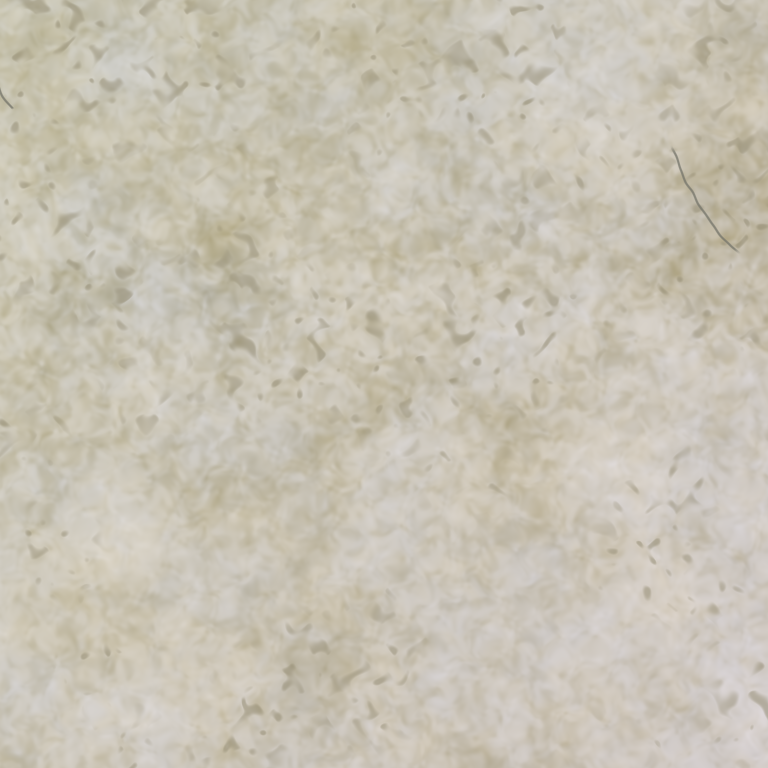
Give the GLSL for this texture, as a WebGL 2 fragment shader.

```glsl
#version 300 es
precision highp float;

uniform vec2 u_resolution;
out vec4 fragColor;

float hash(vec2 p) {
    vec3 q = fract(vec3(p.xyx) * 0.1031);
    q += dot(q, q.yzx + 33.33);
    return fract((q.x + q.y) * q.z);
}

// Value noise centred on zero
float noise(vec2 p) {
    vec2 cell = floor(p), f = fract(p);
    f = f * f * (3.0 - 2.0 * f);
    float low = mix(hash(cell), hash(cell + vec2(1, 0)), f.x);
    float high = mix(hash(cell + vec2(0, 1)), hash(cell + vec2(1, 1)), f.x);
    return mix(low, high, f.y) - 0.5;
}

// Noise on a turned and shifted grid, so layers do not line up
float layer(vec2 p, float scale, float turn) {
    float c = cos(turn), s = sin(turn);
    return noise(mat2(c, s, -s, c) * p * scale + 50.0 + turn * 37.0);
}

// Coverage of a thin bowed hair around a centre
float hair(vec2 p, vec2 centre, float halfLength, float pixel) {
    vec2 along = normalize(vec2(0.53, -0.85));
    vec2 q = vec2(dot(p - centre, along), dot(p - centre, vec2(along.y, -along.x)));
    float x = q.x / halfLength;
    float bow = 0.13 * halfLength * (1.0 - x * x) + 0.003 * noise(vec2(q.x * 60.0, 9.0));
    float line = 1.0 - smoothstep(0.0004, 0.0012 + pixel, abs(q.y - bow));
    return line * (1.0 - smoothstep(0.85, 1.0, abs(x)));
}

void main() {
    vec2 uv = gl_FragCoord.xy / u_resolution.y;
    float pixel = 1.0 / u_resolution.y;

    // Slight warp makes the grain irregular
    vec2 p = uv + 0.012 * vec2(layer(uv, 45.0, 0.3), layer(uv, 45.0, 1.9));

    // Cloudy stains
    float clouds = 0.35 * layer(p, 3.5, 0.7) + 0.50 * layer(p, 8.0, 1.1)
                 + 0.48 * layer(p, 17.0, 2.3);
    float band = exp(-pow((uv.y - 0.62) / 0.22, 2.0));
    float corner = exp(-dot(uv - vec2(1.0, 0.97), uv - vec2(1.0, 0.97)) / 0.006);

    // Fine felted grain
    float grain = 0.45 * layer(p, 40.0, 0.5) + 0.55 * layer(p, 85.0, 1.4)
                + 0.38 * layer(p, 140.0, 2.7);
    float tone = 0.83 + clouds + grain * (0.9 + 0.25 * band) - 0.14 * band - 0.35 * corner;
    tone = min(tone, mix(0.9, tone, 0.6));
    vec3 colour = mix(vec3(0.70, 0.67, 0.57), vec3(0.82, 0.80, 0.76), tone);

    // Warm and cool drift
    float warmth = layer(p, 11.0, 3.3) + 0.8 * layer(p, 60.0, 4.1);
    colour += warmth * vec3(0.012, 0.0, -0.035);
    colour += (uv.x - uv.y) * vec3(0.008, -0.003, 0.010);

    // Dark flecks gathered in clumps
    float clump = smoothstep(-0.15, 0.3, layer(p, 9.0, 5.2) + 0.2 * band - 0.05);
    float fleck = smoothstep(0.20, 0.46, layer(p, 72.0, 0.9)) * clump;
    colour = mix(colour, vec3(0.56, 0.53, 0.43), 0.5 * fleck);

    // Stray hairs
    for (int i = 0; i < 2; i++) {
        float k = float(i);
        vec2 centre = mix(vec2(0.919, 0.74), vec2(0.006, 0.876), k);
        float cover = hair(uv, centre, mix(0.085, 0.022, k), pixel);
        colour = mix(colour, vec3(0.45, 0.45, 0.41), 0.75 * cover);
    }

    fragColor = vec4(clamp(colour, 0.0, 1.0), 1.0);
}
```
